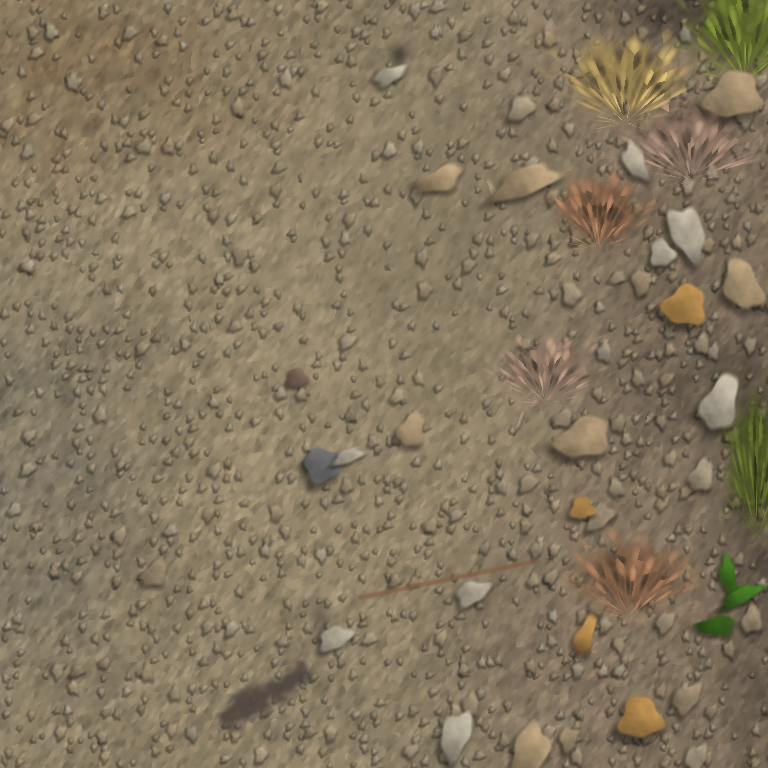
Write a WebGL 2 fragment shader that draws this texture.

```glsl
#version 300 es
precision highp float;
// A dusty gravel path with a stony, weedy verge along its right side.
// Stretched cellular noise makes the grit, jittered cells scatter pebbles,
// and warped ellipses and fanned tufts form the larger features.
uniform vec2 u_resolution;
out vec4 fragColor;

const vec3 DUST = vec3(.565, .51, .41), VERGE = vec3(.475, .415, .345);
const vec3 CLAY = vec3(.5, .405, .29), SLATE = vec3(.42, .405, .36);
const vec3 SHADE = vec3(.235, .205, .185), PALE = vec3(.68, .645, .57);
const vec3 TAN = vec3(.64, .555, .43), OCHRE = vec3(.67, .51, .29);
const vec3 BLUE = vec3(.43, .43, .435), STRAW = vec3(.61, .52, .31);
const vec3 RUSSET = vec3(.5, .355, .255), MAUVE = vec3(.53, .43, .37);
const vec3 GREEN = vec3(.28, .33, .11), LEAF = vec3(.25, .43, .13);
const vec2 LIGHT = vec2(.55, .83); // towards the sun
const float STREAK = .95, GRIT = .25, SOFT = .0028; // grit angle, contrast; edge blur

// Larger stones: centre and radii
const vec4 PALE_STONES[9] = vec4[](
  vec4(.895, .697, .021, .035), vec4(.862, .67, .015, .017), vec4(.938, .475, .021, .037),
  vec4(.827, .79, .013, .024), vec4(.453, .406, .019, .009), vec4(.507, .902, .021, .01),
  vec4(.615, .228, .022, .014), vec4(.436, .169, .021, .014), vec4(.594, .043, .018, .032));
const vec4 WARM_STONES[11] = vec4[](
  vec4(.967, .629, .022, .034), vec4(.955, .876, .036, .028), vec4(.684, .763, .042, .018),
  vec4(.573, .767, .031, .014), vec4(.76, .43, .036, .024), vec4(.536, .44, .016, .022),
  vec4(.69, .022, .022, .036), vec4(.892, .602, .028, .025), vec4(.758, .338, .015, .014),
  vec4(.762, .172, .011, .027), vec4(.834, .065, .027, .026));

vec2 p;   // canvas position
vec3 col; // colour so far

float hash(vec2 v) {
  vec3 q = fract(v.xyx * .1031);
  q += dot(q, q.yzx + 33.33);
  return fract((q.x + q.y) * q.z);
}
mat2 rot(float a) { return mat2(cos(a), -sin(a), sin(a), cos(a)); }
vec2 neighbour(vec2 v, int k) { return floor(v) + vec2(k % 3 - 1, k / 3 - 1); }

// Soft cells of random signed brightness
float cells(vec2 v) {
  float nearest = 9., tone = 0.;
  for (int k = 0; k < 9; k++) {
    vec2 c = neighbour(v, k);
    float d = length(c + vec2(hash(c), hash(c + 71.)) - v);
    if (d < nearest) { nearest = d; tone = hash(c + 19.) - .5; }
  }
  return tone * smoothstep(.85, .1, nearest);
}
// Uneven patches from layered sines
float mottle(vec2 v) {
  float sum = 0., amp = .5;
  for (int k = 0; k < 4; k++) {
    v = rot(.9) * v * 1.8 + 2.3;
    sum += amp * sin(v.x + 1.4 * sin(v.y * 1.2));
    amp *= .6;
  }
  return sum;
}
float blob(vec4 e) { vec2 d = (p - e.xy) / e.zw; return exp(-dot(d, d)); }
void stain(vec4 e, vec3 tint, float k) {
  col = mix(col, tint, k * blob(e) * (.85 + .5 * mottle(p * 16.)));
}
float outline(vec2 d, vec4 e, float angle, float seed) {
  vec2 q = rot(angle) * d / e.zw;
  float a = atan(q.y, q.x), warp = .13 * sin(3. * a + seed) + .08 * sin(5. * a + seed * 2.);
  return (length(q) * (1. + warp) - 1.) * min(e.z, e.w);
}
void stone(vec4 e, float angle, vec3 tint) {
  vec2 d = p - e.xy;
  float r = min(e.z, e.w), seed = 40. * (e.x + 2. * e.y);
  if (length(d) > 2. * max(e.z, e.w)) return;
  float shadow = outline(d + LIGHT * r * .4, e, angle, seed);
  col *= 1. - .4 * smoothstep(r * .25 + SOFT, -r * .2, shadow);
  tint *= .96 + .13 * dot(d, LIGHT) / r + .1 * mottle(d * 45. + seed);
  col = mix(col, tint, smoothstep(SOFT, -SOFT, outline(d, e, angle, seed)));
}
// Tall low stones lean right, the rest left
float lean(vec4 e) { return e.z > e.w || e.y > .5 ? .4 : -.35; }

void scatter(float count, float density) {
  for (int k = 0; k < 9; k++) {
    vec2 c = neighbour(p * count, k);
    if (hash(c + count) > density) continue;
    vec2 at = c + .2 + .6 * vec2(hash(c + 3.), hash(c + 7.));
    vec2 size = mix(vec2(.17, .13), vec2(.36, .25), hash(c + 11.));
    vec3 tint = mix(mix(DUST, PALE, hash(c + 23.)), TAN, .7 * hash(c + 31.));
    stone(vec4(at, size) / count, .5 + 1.4 * hash(c + 5.), mix(col, tint, .75));
  }
}
// Blades fanning upwards
void tuft(vec4 e, vec3 tint) {
  vec2 d = (p - e.xy) / e.zw + vec2(0, 1.1);
  float blades = cells(vec2(atan(d.x, d.y) * 11., length(d) * 2.2) + e.xy * 50.);
  col = mix(col, tint * (1. + 1.2 * blades), .8 * smoothstep(.2, .75, blob(e) + .5 * blades));
}
float segment(vec2 a, vec2 b) {
  return length(p - a - (b - a) * clamp(dot(p - a, b - a) / dot(b - a, b - a), 0., 1.));
}

void main() {
  p = gl_FragCoord.xy / u_resolution;
  // Ground
  float verge = smoothstep(.52, .86, p.x + .05 * sin(p.y * 9.) + .08 * (.5 - p.y));
  col = mix(DUST, VERGE, .8 * verge) * (1. + .07 * mottle(p * 5.));
  stain(vec4(.04, .9, .28, .13), CLAY, .65);
  stain(vec4(0, .37, .16, .24), SLATE, .6);
  stain(vec4(.91, .49, .09, .06), SHADE, .6);
  stain(vec4(.88, .99, .09, .04), SHADE, .8);
  stain(vec4(.99, .25, .05, .3), SHADE, .5);
  // Grit and pebbles
  vec2 g = rot(STREAK) * p;
  float rough = 1. - .4 * blob(vec4(.55, .7, .22, .4));
  col *= 1. + GRIT * rough * (cells(g * vec2(38, 75)) + cells(g * vec2(80, 145) + 9.));
  scatter(62., .3 * rough);
  scatter(34., mix(.16, .34, verge));
  scatter(17., mix(.04, .3, verge));
  // Tufts and twig
  tuft(vec4(.815, .9, .075, .055), STRAW);
  tuft(vec4(.9, .82, .08, .05), MAUVE);
  tuft(vec4(.78, .725, .06, .045), RUSSET);
  tuft(vec4(.71, .52, .06, .04), MAUVE);
  tuft(vec4(.82, .25, .075, .05), RUSSET);
  tuft(vec4(.97, .965, .07, .065), GREEN * 1.25);
  tuft(vec4(.985, .4, .04, .09), GREEN);
  col = mix(col, RUSSET, .65 * smoothstep(.005, .001, segment(vec2(.47, .222), vec2(.7, .27))));
  // Hollows
  float hollow = segment(vec2(.295, .067), vec2(.39, .118)) + .01 * mottle(p * 30.);
  col = mix(col, SHADE * 1.25, .85 * smoothstep(.024, .006, hollow));
  stain(vec4(.42, .185, .012, .03), SHADE, .6);
  stain(vec4(.52, .927, .012, .012), SHADE, .8);
  // Larger stones
  stone(vec4(.422, .395, .026, .021), .2, BLUE);
  stone(vec4(.387, .508, .013, .012), 0., MAUVE * .85);
  for (int i = 0; i < 9; i++) stone(PALE_STONES[i], lean(PALE_STONES[i]), PALE);
  for (int i = 0; i < 11; i++) stone(WARM_STONES[i], lean(WARM_STONES[i]), i < 7 ? TAN : OCHRE);
  // Leafy sprig
  stone(vec4(.949, .25, .01, .025), .2, LEAF);
  stone(vec4(.965, .224, .028, .01), .5, LEAF);
  stone(vec4(.933, .185, .024, .012), .1, LEAF * .8);
  fragColor = vec4(col, 1);
}
```
